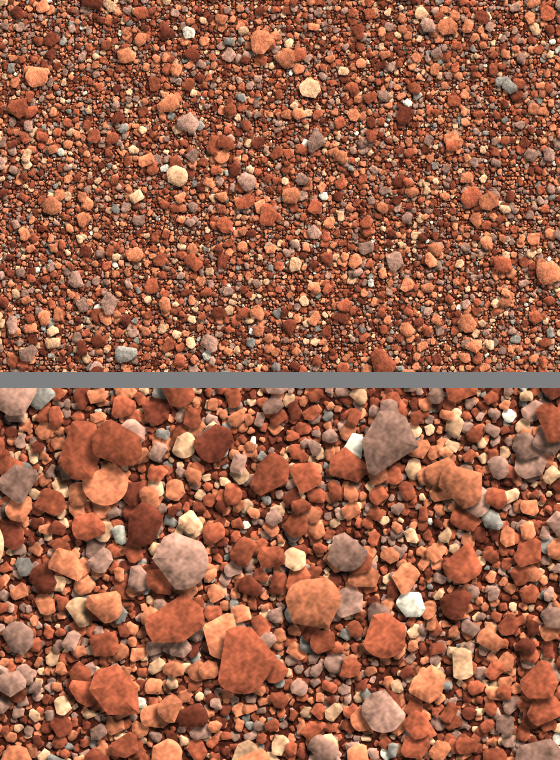
Top, the full canvas; bottom, a detail of the centre.
Give the GLSL for this texture, as a Shadertoy shader.

```glsl
const vec2 LIGHT = vec2(0.53, 0.85);

vec4 hash4(vec2 p) {
    vec4 q = fract(p.xyxy * vec4(0.1031, 0.1030, 0.0973, 0.1099));
    q += dot(q, q.wzxy + 33.33);
    return fract((q.xxyz + q.yzzw) * q.zywx);
}

// Weighted choice of mineral colour
vec3 stoneColor(float pick, float tint) {
    vec3 c = vec3(0.68, 0.36, 0.25);                      // rust
    c = mix(c, vec3(0.88, 0.53, 0.37), step(0.29, pick)); // salmon
    c = mix(c, vec3(0.69, 0.52, 0.44), step(0.56, pick)); // mauve
    c = mix(c, vec3(0.49, 0.25, 0.18), step(0.76, pick)); // brown
    c = mix(c, vec3(0.95, 0.73, 0.55), step(0.87, pick)); // ochre
    c = mix(c, vec3(0.58, 0.54, 0.49), step(0.96, pick)); // slate
    c = mix(c, vec3(0.94, 0.89, 0.79), step(0.99, pick)); // quartz
    return c * (0.88 + 0.32 * tint);
}

// Worn angular pebble: x = distance, y = shadow distance, zw = facet normal
vec4 pebble(vec2 p, float size, vec2 seed) {
    vec2 shaded = p + 0.16 * LIGHT;
    vec4 shape = vec4(length(p) - size, length(shaded) - size, p / (length(p) + 0.05));
    float axis = 6.283 * hash4(seed + 7.7).x;
    for (int i = 0; i < 6; i++) {
        vec4 h = hash4(seed + float(i) * 17.3);
        float angle = 1.047 * (float(i) + 0.7 * h.x) + axis;
        vec2 normal = vec2(cos(angle), sin(angle));
        float reach = size * (0.68 + 0.4 * h.y) * (1.0 + 0.2 * cos(2.0 * angle - axis));
        float d = dot(p, normal) - reach;
        if (d > shape.x) shape.xzw = vec3(d, normal);
        shape.y = max(shape.y, dot(shaded, normal) - reach);
    }
    return shape;
}

// Speckle from layered, turning sines
float speckle(vec2 p) {
    float sum = 0.0;
    p *= 150.0;
    for (int i = 0; i < 5; i++) {
        p = mat2(0.8, 0.6, -0.6, 0.8) * p * 1.37 + 1.7;
        sum += sin(p.x + 1.6 * sin(p.y * 0.7)) * sin(p.y + 1.3 * sin(p.x * 0.6));
    }
    return sum * 0.5;
}

void mainImage(out vec4 fragColor, in vec2 fragCoord) {
    vec2 uv = fragCoord / iResolution.y;
    float grain = speckle(uv);
    vec3 color = vec3(0.34, 0.165, 0.115) * (1.0 + 0.35 * grain);

    // Layers from fine grit up to a few large stones
    for (int layer = 0; layer < 7; layer++) {
        float k = float(layer);
        float density = 120.0 * pow(0.69, k);
        float chance = pow(1.0 - k / 6.3, 1.5);
        float edge = 0.7 * density / iResolution.y;
        vec2 grid = uv * density + k * 3.37;
        vec2 cell = floor(grid);

        for (int j = 0; j < 9; j++) {
            vec2 id = cell + vec2(j % 3 - 1, j / 3 - 1);
            vec2 seed = id + k * 61.7 + 11.0;
            vec4 place = hash4(seed);
            if (place.z > chance) continue;
            vec2 p = grid - id - 0.5 - 0.6 * (place.xy - 0.5);
            if (dot(p, p) > 1.3) continue;

            vec4 look = hash4(seed + 91.3);
            vec4 shape = pebble(p, mix(0.34, 0.6, place.w), seed);

            // Cast shadow, then the stone with its lit and shaded facets
            color *= 1.0 - 0.55 * smoothstep(0.07 + edge, -0.07, shape.y);
            float bevel = smoothstep(-0.3, -0.02, shape.x);
            float tilt = dot(p, vec2(cos(look.z * 6.283), sin(look.z * 6.283)));
            float light = 1.0 + 0.3 * bevel * dot(shape.zw, LIGHT) + 0.3 * tilt + 0.14 * grain;
            vec3 stone = stoneColor(look.x, look.y) * light;
            color = mix(color, stone, smoothstep(edge, -edge, shape.x));
        }
    }
    fragColor = vec4(clamp(color, 0.0, 1.0), 1.0);
}
```
